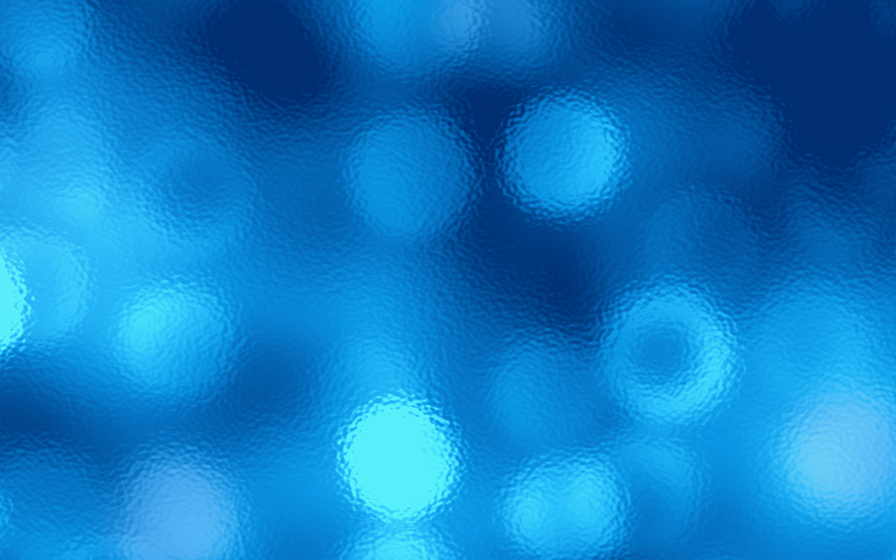
A Shadertoy shader for this background:

```glsl
// Blue out-of-focus lights seen through rippled frosted glass.
// Scattered soft discs and broad noise set a tone, a colour ramp tints it,
// and the slope of a fine height field bends the view and adds glints.

// Sine-free hash: three values in 0..1 for a cell and a seed.
vec3 hash3(vec2 cell, float seed) {
    vec3 q = fract(vec3(cell.xyx + seed * 17.3) * vec3(0.1031, 0.1030, 0.0973));
    q += dot(q, q.yxz + 33.33);
    return fract((q.xxy + q.yzz) * q.zyx);
}

float cornerSlope(vec2 cell, vec2 toPoint, float seed) {
    float angle = 6.2832 * hash3(cell, seed).x;
    return dot(vec2(cos(angle), sin(angle)), toPoint);
}

// Gradient noise, roughly -0.7..0.7.
float gradientNoise(vec2 p, float seed) {
    vec2 i = floor(p), f = p - i;
    vec2 u = f * f * f * (f * (f * 6.0 - 15.0) + 10.0);
    vec2 e = vec2(1.0, 0.0);
    float low = mix(cornerSlope(i, f, seed), cornerSlope(i + e, f - e, seed), u.x);
    float high = mix(cornerSlope(i + e.yx, f - e.yx, seed),
                     cornerSlope(i + e.xx, f - e.xx, seed), u.x);
    return mix(low, high, u.y);
}

vec2 turn(vec2 p, float angle) {
    float c = cos(angle), s = sin(angle);
    return vec2(c * p.x - s * p.y, s * p.x + c * p.y);
}

// Height of the glass surface; each octave is turned to hide its lattice.
float glassHeight(vec2 p) {
    return gradientNoise(turn(p, 0.6), 3.0)
         + 0.5 * gradientNoise(turn(p * 0.57, 1.9) + 7.7, 4.0);
}

vec2 glassSlope(vec2 p) {
    const float STEP = 0.15;
    float h = glassHeight(p);
    return vec2(glassHeight(p + vec2(STEP, 0.0)) - h,
                glassHeight(p + vec2(0.0, STEP)) - h) / STEP;
}

// One disc per jittered cell; x is added tone, y is lilac tint.
vec2 discLayer(vec2 p, float cellSize, float softness, float density, float seed) {
    vec2 q = p / cellSize, home = floor(q), total = vec2(0.0);
    for (int y = -1; y <= 1; y++)
    for (int x = -1; x <= 1; x++) {
        vec2 cell = home + vec2(x, y);
        vec3 place = hash3(cell, seed);
        vec3 look = hash3(cell, seed + 5.0);
        float d = length(q - cell - mix(vec2(0.1), vec2(0.9), place.xy));
        float radius = mix(0.38, 0.44, look.y);
        float edge = softness * mix(0.7, 1.6, look.z);
        float disc = 1.0 - smoothstep(radius - edge, radius + edge, d);
        disc *= step(place.z, density);
        // A few discs are hollow, a few are lilac.
        float hollow = step(0.87, look.y) * (1.0 - smoothstep(0.05, radius, d));
        float lilac = step(0.86, look.z);
        float strength = mix(0.12, 0.46, look.x * look.x);
        total += disc * vec2(strength * (1.0 - 0.9 * hollow), lilac * 0.5);
    }
    return total;
}

// Navy to cyan in equal steps of tone.
vec3 blueRamp(float tone) {
    const vec3 SHADES[6] = vec3[6](
        vec3(0.00, 0.18, 0.44), vec3(0.01, 0.33, 0.62), vec3(0.02, 0.46, 0.77),
        vec3(0.04, 0.59, 0.89), vec3(0.15, 0.74, 0.98), vec3(0.34, 0.94, 0.98));
    vec3 colour = SHADES[0];
    for (int i = 1; i < 6; i++)
        colour = mix(colour, SHADES[i], clamp(tone * 5.0 - float(i - 1), 0.0, 1.0));
    return colour;
}

// Broad light and shade, darkest toward the top.
float backdropTone(vec2 p) {
    float fall = mix(0.42, 0.10, smoothstep(0.3, 1.0, p.y));
    return fall + 0.68 * gradientNoise(p * 2.3 + 3.1, 1.0)
                + 0.32 * gradientNoise(p * 4.7 + 9.4, 2.0);
}

void mainImage(out vec4 fragColor, in vec2 fragCoord) {
    const float RIPPLES = 118.0;    // ripples per canvas height
    const float REFRACTION = 0.014; // bend, in canvas heights

    vec2 p = fragCoord / iResolution.y;
    vec2 slope = glassSlope(p * RIPPLES * vec2(0.85, 1.0));
    vec2 seen = p + slope * REFRACTION;

    // Crisp lights over wide glows.
    vec2 lights = discLayer(seen, 0.26, 0.12, 0.85, 11.0);
    vec2 glows = discLayer(seen, 0.50, 0.30, 0.60, 23.0);
    float tone = backdropTone(seen) + lights.x + 0.6 * glows.x;

    // Faint relief from light above the glass.
    float relief = dot(slope, vec2(-0.45, -0.9));
    tone += 0.015 * relief + 0.02 * smoothstep(0.8, 1.6, relief);

    vec3 colour = blueRamp(tone);
    float tint = min(lights.y + 0.25 * glows.y, 0.55);
    colour = mix(colour, vec3(0.52, 0.70, 0.95), tint * smoothstep(0.25, 0.7, tone));
    fragColor = vec4(colour, 1.0);
}
```
